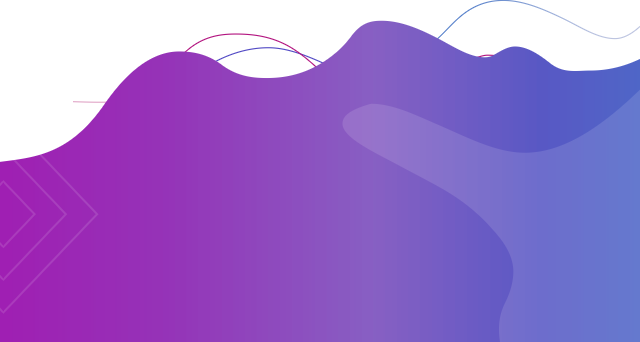
Write a Shadertoy shader that draws this background.

```glsl
// A violet-to-blue wavy field under white sky, with thin arcs behind it,
// a translucent ribbon on the right and nested chevrons on the left.
// Outlines are cubic Hermite curves, filled and stroked by distance.

const vec2 CANVAS = vec2(7.68, 4.12);   // working units across the canvas
const float STROKE = 0.0068;            // half width of the arcs
const float CHEVRON_STROKE = 0.012;
const float CHEVRON_ALPHA = 0.12;
const float CHEVRON_STEP = 0.375;
const vec2 CHEVRON_CENTER = vec2(0.04, 1.54);
const float RIBBON_ALPHA = 0.125;
const float BAND_WIDTH = 0.14;          // faint vertical steps in the gradient
const float BAND_AMOUNT = 0.6;

const vec3 PURPLE = vec3(0.625, 0.12, 0.70);
const vec3 ORCHID = vec3(0.585, 0.20, 0.72);
const vec3 LAVENDER = vec3(0.53, 0.375, 0.765);
const vec3 INDIGO = vec3(0.345, 0.345, 0.77);
const vec3 BLUE = vec3(0.31, 0.40, 0.78);
const vec3 MAGENTA = vec3(0.70, 0.08, 0.50);
const vec3 ARC_BLUE = vec3(0.32, 0.29, 0.77);
const vec3 SKY_BLUE = vec3(0.32, 0.49, 0.79);
const vec3 PALE_BLUE = vec3(0.74, 0.77, 0.88);
const vec3 PALE_PINK = vec3(0.88, 0.65, 0.78);

// Curve knots: position, value, slope
const vec3 WAVE[15] = vec3[](
    vec3(0.0, 2.17, 0.13), vec3(1.25, 2.86, 1.45), vec3(2.15, 3.50, 0.0),
    vec3(2.66, 3.34, -0.75), vec3(3.20, 3.18, 0.0), vec3(4.0, 3.46, 0.8),
    vec3(4.22, 3.69, 1.35), vec3(4.58, 3.87, 0.0), vec3(5.25, 3.66, -0.52),
    vec3(5.80, 3.43, -0.05), vec3(5.93, 3.46, 0.6), vec3(6.18, 3.56, 0.0),
    vec3(6.60, 3.36, -0.8), vec3(7.08, 3.27, 0.0), vec3(7.70, 3.42, 0.5));
const vec3 RIBBON_TOP[4] = vec3[](
    vec3(4.45, 2.87, 0.0), vec3(5.25, 2.62, -0.43),
    vec3(6.30, 2.28, 0.0), vec3(7.70, 3.06, 0.98));
const vec3 RIBBON_LEFT[8] = vec3[](     // x as a function of y
    vec3(0.0, 6.0, -0.15), vec3(0.47, 6.06, 0.5), vec3(0.85, 6.16, 0.0),
    vec3(1.30, 5.96, -0.85), vec3(1.85, 5.30, -1.75), vec3(2.12, 4.80, -1.85),
    vec3(2.63, 4.11, 0.0), vec3(2.87, 4.45, 3.5));
const vec3 ARC_A[4] = vec3[](
    vec3(2.15, 3.42, 1.1), vec3(2.83, 3.71, 0.0),
    vec3(3.55, 3.51, -0.68), vec3(3.85, 3.26, -0.95));
const vec3 ARC_B[3] = vec3[](
    vec3(2.55, 3.36, 0.55), vec3(3.22, 3.545, 0.0), vec3(3.90, 3.35, -0.45));
const vec3 ARC_C[6] = vec3[](
    vec3(5.20, 3.61, 0.8), vec3(5.50, 3.90, 0.9), vec3(6.04, 4.115, 0.0),
    vec3(6.75, 3.90, -0.48), vec3(7.38, 3.655, 0.0), vec3(7.70, 3.82, 0.95));
const vec3 ARC_D[3] = vec3[](
    vec3(5.70, 3.42, 0.3), vec3(5.85, 3.455, 0.0), vec3(6.0, 3.45, 0.0));
const vec3 ARC_E[2] = vec3[](vec3(0.88, 2.895, -0.03), vec3(1.30, 2.89, 0.03));

// Cubic between two knots, held flat beyond them
float hermite(vec3 a, vec3 b, float x) {
    float w = b.x - a.x;
    float t = clamp((x - a.x) / w, 0.0, 1.0);
    float s = 1.0 - t;
    return s * s * ((1.0 + 2.0 * t) * a.y + t * w * a.z)
         + t * t * ((1.0 + 2.0 * s) * b.y - s * w * b.z);
}

// Evaluate a knot list at a position; draw a knot list as an arc
#define TRACE(K, pos, res) res = K[0].y; for (int i = 0; i < K.length() - 1; i++) if (pos >= K[i].x) res = hermite(K[i], K[i + 1], pos)
#define ARC(K, ink) TRACE(K, p.x, f); color = mix(color, ink, stroke(p.y - f, STROKE, px) * step(K[0].x, p.x) * step(p.x, K[K.length() - 1].x))

// Field value expressed in screen pixels
float pixelDistance(float d) {
    return d / max(length(vec2(dFdx(d), dFdy(d))), 1e-5);
}

float fill(float d) {
    return clamp(0.5 + pixelDistance(d), 0.0, 1.0);
}

float stroke(float d, float halfWidth, float px) {
    return clamp(0.5 + halfWidth / px - abs(pixelDistance(d)), 0.0, 1.0);
}

vec3 fieldColor(float x) {
    x = mix(x, (floor(x / BAND_WIDTH) + 0.5) * BAND_WIDTH, BAND_AMOUNT);
    vec3 c = mix(PURPLE, ORCHID, clamp(x / 2.0, 0.0, 1.0));
    c = mix(c, LAVENDER, clamp((x - 2.0) / 2.5, 0.0, 1.0));
    c = mix(c, INDIGO, clamp((x - 4.5) / 2.0, 0.0, 1.0));
    return mix(c, BLUE, clamp((x - 6.5) / 1.18, 0.0, 1.0));
}

void mainImage(out vec4 fragColor, in vec2 fragCoord) {
    vec2 p = fragCoord / iResolution.xy * CANVAS;
    float px = CANVAS.x / iResolution.x;
    vec3 color = vec3(1.0);
    float f;

    // Thin arcs behind the wave
    ARC(ARC_B, ARC_BLUE);
    ARC(ARC_A, MAGENTA);
    ARC(ARC_C, mix(SKY_BLUE, PALE_BLUE, smoothstep(5.3, 7.4, p.x)));
    ARC(ARC_D, MAGENTA);
    ARC(ARC_E, PALE_PINK);

    // Wave body with its translucent ribbon
    vec3 body = fieldColor(p.x);
    TRACE(RIBBON_TOP, p.x, f);
    float ribbon = fill(f - p.y);
    TRACE(RIBBON_LEFT, p.y, f);
    ribbon *= fill(p.x - f);
    body = mix(body, vec3(1.0), RIBBON_ALPHA * ribbon);

    // Nested chevrons
    vec2 q = abs(p - CHEVRON_CENTER);
    for (int i = 1; i <= 3; i++) {
        float d = q.x + 0.95 * q.y - CHEVRON_STEP * float(i);
        body = mix(body, vec3(1.0), CHEVRON_ALPHA * stroke(d, CHEVRON_STROKE, px));
    }

    TRACE(WAVE, p.x, f);
    color = mix(color, body, fill(f - p.y));
    fragColor = vec4(color, 1.0);
}
```
